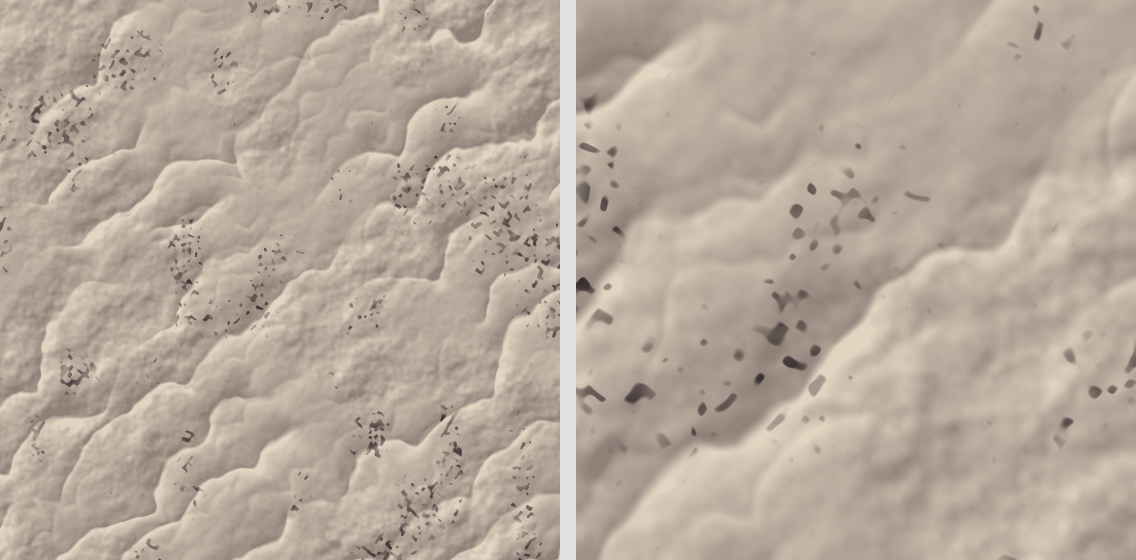
Left, the full canvas; right, a detail of the centre.
Reproduce this texture procedurally as a three.js fragment shader.

```glsl
varying vec2 vUv;

const vec3 SHADOW_SAND = vec3(0.52, 0.47, 0.44);
const vec3 SUNLIT_SAND = vec3(0.87, 0.81, 0.74);
const vec2 ALONG = vec2(0.788, 0.616);   // direction of the ripple crests
const float BASE_TONE = 0.575;
const float PITCH = 0.108;               // spacing between crests
const float LOBE_LENGTH = 0.17;
const float LOBE_BULGE = 0.036;
const float LOBE_JITTER = 0.045;
const float LOBE_BLEND = 0.008;
const float RIM_WIDTH = 0.021;
const float HOLLOW_WIDTH = 0.032;
const float MAJOR_SOFTNESS = 0.0045;
const float MINOR_SOFTNESS = 0.016;
const float RIM_LIGHT = 0.52;
const float HOLLOW_SHADE = 0.36;
const float MINOR_RIPPLES = 0.5;
const vec2 BUMP_SCALE = vec2(12.0, 16.0);
const float RELIEF = 1.9;
const float RELIEF_STEP = 0.009;
const float GRAIN = 0.1;
const float SPECK_SCALE = 135.0;
const float SPECK_DEPTH = 0.75;

float hash(vec2 p) {
  vec3 q = fract(p.xyx * vec3(0.1031, 0.1030, 0.0973));
  q += dot(q, q.yzx + 33.33);
  return fract((q.x + q.y) * q.z);
}

float noise(vec2 p) {
  vec2 cell = floor(p);
  vec2 f = fract(p);
  f = f * f * f * (f * (f * 6.0 - 15.0) + 10.0);
  float low = mix(hash(cell), hash(cell + vec2(1.0, 0.0)), f.x);
  float high = mix(hash(cell + vec2(0.0, 1.0)), hash(cell + vec2(1.0, 1.0)), f.x);
  return mix(low, high, f.y);
}

float fbm(vec2 p) {
  float sum = 0.0;
  float gain = 0.5;
  for (int i = 0; i < 4; i++) {
    sum += gain * noise(p);
    p = mat2(0.8, 0.6, -0.6, 0.8) * p * 2.05 + 7.3;
    gain *= 0.5;
  }
  return sum;
}

// Scalloped crest line of one row: smooth minimum of parabolic lobes
float crestLine(float row, float u) {
  float s = u / LOBE_LENGTH + 9.0 * hash(vec2(row, 4.0));
  float cell = floor(s);
  float sum = 0.0;
  for (int j = -1; j <= 1; j++) {
    vec2 id = vec2(cell + float(j), row);
    float d = s - id.x - 0.5 - 0.6 * (hash(id + 11.0) - 0.5);
    float lobe = 4.0 * LOBE_BULGE * d * d + LOBE_JITTER * (hash(id + 37.0) - 0.5);
    sum += exp(-lobe / LOBE_BLEND);
  }
  return row * PITCH - LOBE_BLEND * log(sum);
}

// Lit rim after each crest line, shaded hollow before it
float ripples(vec2 q, float softness) {
  float nearest = floor(q.y / PITCH + 0.5);
  float tone = 0.0;
  for (int i = -2; i <= 2; i++) {
    float row = nearest + float(i);
    float d = q.y - crestLine(row, q.x);
    float strength = mix(0.08, 1.15, smoothstep(0.2, 0.65, noise(vec2(q.x * 8.0, row * 5.7))));
    float rim = RIM_LIGHT * exp(-max(d, 0.0) / RIM_WIDTH);
    float hollow = -HOLLOW_SHADE * exp(min(d, 0.0) / HOLLOW_WIDTH);
    tone += strength * mix(hollow, rim, smoothstep(-softness, softness, d));
  }
  return tone;
}

// Dark irregular grains gathered in loose clusters
float specks(vec2 p) {
  float cluster = smoothstep(0.58, 0.9, noise(p * vec2(15.0, 9.0) + 21.0));
  cluster *= 0.5 + noise(p * 45.0);
  float threshold = mix(0.93, 0.62, min(cluster, 1.0));
  mat2 turn = mat2(0.8, 0.6, -0.6, 0.8);
  float grains = noise(turn * p * SPECK_SCALE);
  return smoothstep(threshold, threshold + 0.22, grains) * (0.5 + noise(p * 60.0 + 9.0));
}

void main() {
  // Ripple frame: x along the crests, y across them towards the lower right
  vec2 q = vec2(dot(vUv, ALONG), dot(vUv, vec2(ALONG.y, -ALONG.x))) + 2.0;

  // Wander of the crests, broad and fine
  vec2 broad = vec2(noise(q * 5.0), noise(q * 5.0 + 31.0)) - 0.5;
  vec2 fine = vec2(noise(q * 19.0 + 13.0), noise(q * 19.0 + 57.0)) - 0.5;
  vec2 crumble = vec2(noise(q * 55.0 + 3.0), noise(q * 55.0 + 83.0)) - 0.5;
  vec2 warped = q + 0.065 * broad + 0.022 * fine + 0.006 * crumble;

  float tone = BASE_TONE + ripples(warped, MAJOR_SOFTNESS);
  float minorMask = smoothstep(0.3, 0.7, noise(q * 6.0 + 91.0));
  vec2 minor = warped + 0.012 * fine.yx + 0.006 * crumble;
  tone += MINOR_RIPPLES * minorMask * ripples(minor * 2.2 + vec2(3.7, 1.9), MINOR_SOFTNESS);

  // Lumps lit across the ripples, leaving some smooth patches, then fine grain
  float rough = mix(0.45, 1.3, smoothstep(0.25, 0.7, noise(q * 7.0 + 47.0)));
  vec2 ahead = q + vec2(0.0, RELIEF_STEP);
  tone += RELIEF * rough * (fbm(ahead * BUMP_SCALE) - fbm(q * BUMP_SCALE));
  tone += GRAIN * rough * (noise(vUv * 170.0) - 0.5);
  tone = clamp(tone, 0.1, 1.06) - SPECK_DEPTH * specks(vUv + 0.008 * crumble);

  gl_FragColor = vec4(mix(SHADOW_SAND, SUNLIT_SAND, tone), 1.0);
}
```
